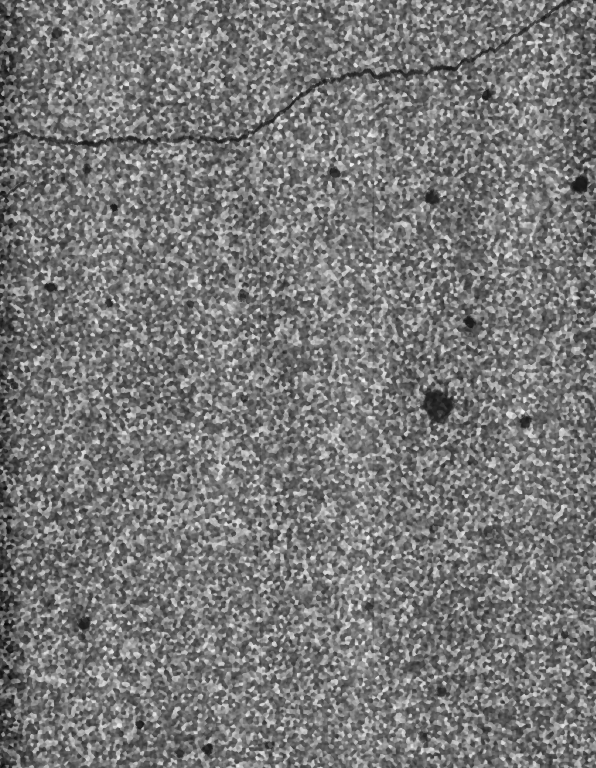
Give the GLSL for this texture, as a WebGL 1 fragment shader.

```glsl
precision highp float;

uniform vec2 u_resolution;

float hash(vec2 p) {
  vec3 q = fract(p.xyx * vec3(0.1031, 0.1030, 0.0973));
  q += dot(q, q.yzx + 33.33);
  return fract((q.x + q.y) * q.z);
}

vec2 hash2(vec2 p) {
  return vec2(hash(p), hash(p + 57.3));
}

float cornerSlope(vec2 cell, vec2 offset) {
  float angle = 6.2832 * hash(cell + 11.7);
  return dot(vec2(cos(angle), sin(angle)), offset);
}

float gradientNoise(vec2 p) {
  vec2 i = floor(p);
  vec2 f = fract(p);
  vec2 u = f * f * f * (f * (f * 6.0 - 15.0) + 10.0);
  vec2 e = vec2(1.0, 0.0);
  float low = mix(cornerSlope(i, f), cornerSlope(i + e, f - e), u.x);
  float high = mix(cornerSlope(i + e.yx, f - e.yx), cornerSlope(i + 1.0, f - 1.0), u.x);
  return mix(low, high, u.y);
}

float fractalNoise(vec2 p) {
  float sum = 0.0;
  float gain = 1.0;
  for (int i = 0; i < 4; i++) {
    sum += gain * gradientNoise(p);
    p = p * 2.03 + 19.1;
    gain *= 0.55;
  }
  return sum;
}

// Soft-edged cells, each with its own random tone
float grains(vec2 p, float sharpness) {
  vec2 cell = floor(p);
  float total = 0.0;
  float weights = 0.0;
  for (int y = -1; y <= 1; y++) {
    for (int x = -1; x <= 1; x++) {
      vec2 id = cell + vec2(float(x), float(y));
      vec2 d = p - id - hash2(id);
      float w = exp(-sharpness * dot(d, d));
      total += w * hash(id + 131.0);
      weights += w;
    }
  }
  return total / weights;
}

float line(float distanceToLine, float width) {
  return 1.0 - smoothstep(0.3 * width, width, abs(distanceToLine));
}

float blot(vec2 p, vec2 center, float radius, float raggedness) {
  float d = length(p - center) / radius;
  float fringe = raggedness * fractalNoise(p * 0.9 / radius + center * 40.0);
  return 1.0 - smoothstep(0.65, 1.15, d + fringe);
}

// Small dark pits scattered over the slab
float pits(vec2 p, float aspect) {
  float cover = 0.0;
  for (int i = 0; i < 28; i++) {
    vec2 seed = vec2(float(i) * 7.31 + 3.0, float(i) * 3.17 + 41.0);
    vec2 center = hash2(seed) * vec2(aspect, 1.0);
    float size = hash(seed + 5.0);
    float radius = mix(0.005, 0.010, size * size);
    float depth = mix(0.55, 1.0, hash(seed + 9.0));
    cover = max(cover, depth * blot(p, center, radius, 0.4));
  }
  return cover;
}

// Rising main crack and a short one by the left edge
float cracks(vec2 p) {
  float wander = 0.011 * fractalNoise(vec2(p.x * 13.0, 3.7));
  wander += 0.006 * fractalNoise(vec2(p.x * 60.0, 8.4));
  float rise = 0.09 * smoothstep(0.28, 0.47, p.x) + 0.10 * smoothstep(0.56, 0.78, p.x);
  float width = 0.0034 + 0.0026 * gradientNoise(p * 55.0);
  float main = line((p.y - 0.815 - rise - wander) * 0.8, width);
  float side = line(p.y - 0.74 - 0.3 * p.x - wander, 0.003);
  side *= 1.0 - smoothstep(0.03, 0.075, p.x);
  return max(main * (0.85 + 0.4 * gradientNoise(p * 40.0)), 0.75 * side);
}

// Broad vertical bands, faint scored lines and dark margins
float slabTone(vec2 p, float aspect) {
  float bands = 0.05 * gradientNoise(vec2(p.x * 11.0, p.y * 1.3));
  bands += 0.045 * gradientNoise(vec2(p.x * 60.0, p.y * 3.0));
  float clouds = 0.04 * fractalNoise(p * 9.0);
  float worn = 0.04 * exp(-pow((p.x - 0.47) / 0.03, 2.0));
  float scored = line(p.x - 0.339, 0.0015) + line(p.x - 0.486, 0.0015);
  scored *= 0.07 * smoothstep(-0.3, 0.3, gradientNoise(vec2(p.x, p.y * 6.0)));
  float margin = 0.17 * (1.0 - smoothstep(0.0, 0.045, p.x));
  margin += 0.06 * smoothstep(aspect - 0.05, aspect, p.x);
  return bands + clouds + worn - scored - margin;
}

void main() {
  vec2 p = gl_FragCoord.xy / u_resolution.y;
  float aspect = u_resolution.x / u_resolution.y;

  // Fine grit, skewed towards a few bright grains
  float grain = grains(p * 225.0, 7.0) - 0.5;
  float shade = 0.45 + 0.54 * grain + 0.45 * grain * grain;
  shade += 0.13 * gradientNoise(p * 115.0) + 0.12 * gradientNoise(p * 210.0);
  shade += slabTone(p, aspect);

  float stain = 0.85 * blot(p, vec2(0.57, 0.47), 0.022, 0.75);
  stain = max(stain, blot(p, vec2(0.755, 0.76), 0.012, 0.4));
  float dark = max(max(stain, pits(p, aspect)), 0.9 * cracks(p));
  shade = mix(shade, 0.06 + 0.12 * shade, clamp(dark, 0.0, 1.0));

  gl_FragColor = vec4(vec3(clamp(shade, 0.04, 0.97)), 1.0);
}
```
